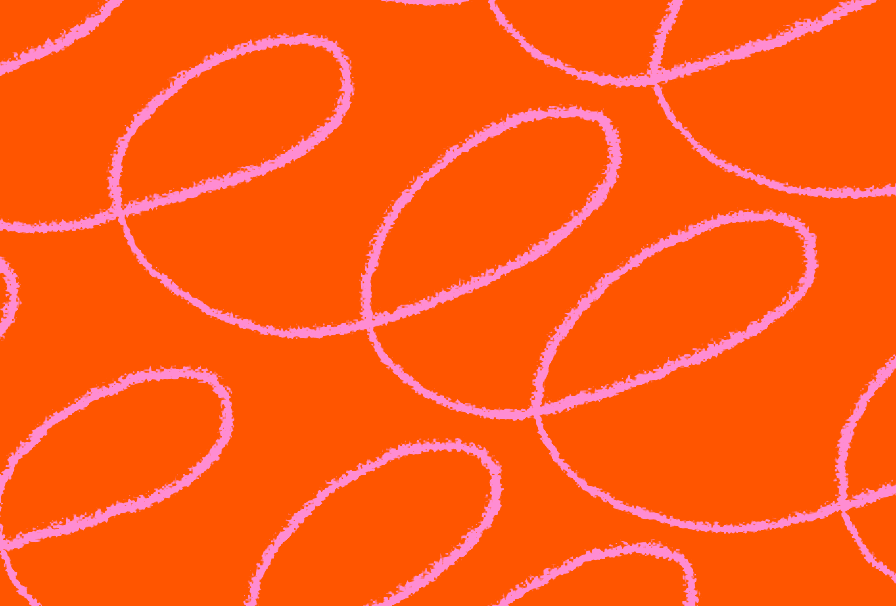
This pattern is drawn by a Shadertoy shader. Its source:

```glsl
const vec3 ORANGE = vec3(1.0, 0.333, 0.0);
const vec3 PINK = vec3(1.0, 0.55, 0.825);
const int ROWS = 3;
const int LOOPS = 5;
const int SEGMENTS = 12;
const float CANVAS_HEIGHT = 5.18;

float hash(vec2 p) {
    return fract(sin(dot(p, vec2(127.1, 311.7))) * 43758.5453);
}

float valueNoise(vec2 p) {
    vec2 cell = floor(p), f = fract(p);
    f = f * f * (3.0 - 2.0 * f);
    return mix(mix(hash(cell), hash(cell + vec2(1, 0)), f.x),
               mix(hash(cell + vec2(0, 1)), hash(cell + vec2(1, 1)), f.x), f.y);
}

vec2 bezier(vec2 a, vec2 b, vec2 c, vec2 d, float t) {
    float s = 1.0 - t;
    return s * s * s * a + 3.0 * s * t * (s * b + t * c) + t * t * t * d;
}

// Offset from the closest point of a segment
vec2 segmentOffset(vec2 p, vec2 a, vec2 b) {
    vec2 ab = b - a;
    return p - a - ab * clamp(dot(p - a, ab) / dot(ab, ab), 0.0, 1.0);
}

// Ink density: crisp on the lower right side, crumbly on the upper left
float chalkField(vec2 offset, float halfWidth) {
    float d = length(offset);
    float lean = 0.5 + 0.5 * dot(offset / max(d, 1e-4), vec2(-0.6, 0.8));
    return (halfWidth - d) / (halfWidth * mix(0.4, 0.95, lean));
}

float curveField(vec2 p, vec2 a, vec2 b, vec2 c, vec2 d, float startWidth, float endWidth) {
    float field = -9.0;
    vec2 previous = a;
    for (int i = 1; i <= SEGMENTS; i++) {
        float t = float(i) / float(SEGMENTS);
        vec2 next = bezier(a, b, c, d, t);
        float halfWidth = mix(startWidth, endWidth, t);
        field = max(field, chalkField(segmentOffset(p, previous, next), halfWidth));
        previous = next;
    }
    return field;
}

// One loop from its crossing to the tip and back, then on to the next crossing
float loopField(vec2 p, vec2 tip, vec2 next) {
    vec2 crossing = vec2(0.0);
    float rise = curveField(p, crossing, vec2(1.05, 0.31), tip - vec2(0.07, 0.56), tip,
                            0.046, 0.047);
    float back = curveField(p, tip, tip + vec2(0.1, 1.01), vec2(tip.x - 2.4, tip.y), crossing,
                            0.043, 0.04);
    float link = curveField(p, crossing, next.x * vec2(0.09, -0.33),
                            next - next.x * vec2(0.42, 0.065 * next.x), next, 0.025, 0.04);
    return max(rise, max(back, link));
}

float scribbleField(vec2 p) {
    vec2 steps[LOOPS] = vec2[LOOPS](vec2(2.25, -0.82), vec2(2.13, -0.94),
        vec2(1.42, -0.76), vec2(2.63, -0.79), vec2(2.2, -0.9));
    vec2 tips[LOOPS] = vec2[LOOPS](vec2(2.37, 1.28), vec2(1.96, 1.08),
        vec2(2.12, 1.42), vec2(2.37, 1.28), vec2(2.12, 1.42));
    float field = -9.0;
    for (int row = 0; row < ROWS; row++) {
        vec2 anchor = vec2(-0.21, 7.02) + float(row) * vec2(-1.02, -2.85);
        for (int i = 0; i < LOOPS; i++) {
            vec2 local = p - anchor;
            // Skip loops that are out of reach
            vec2 reach = abs(local - vec2(1.25, 0.25));
            if (reach.x < 1.7 && reach.y < 1.8) {
                field = max(field, loopField(local, tips[i], steps[i]));
            }
            anchor += steps[i];
        }
    }
    return field;
}

void mainImage(out vec4 fragColor, in vec2 fragCoord) {
    vec2 p = fragCoord / iResolution.y * CANVAS_HEIGHT;

    // Slight hand wobble
    vec2 wobble = vec2(valueNoise(p * 5.0), valueNoise(p * 5.0 + 40.0)) - 0.5;
    float field = scribbleField(p + 0.03 * wobble);

    // Fine and coarse chalk grain
    float grain = 0.7 * valueNoise(p * 56.0) + 0.3 * valueNoise(p * 24.0 + 17.0);
    float ink = smoothstep(-0.4, 0.4, field + (grain - 0.5) * 2.6);

    fragColor = vec4(mix(ORANGE, PINK, ink), 1.0);
}
```
